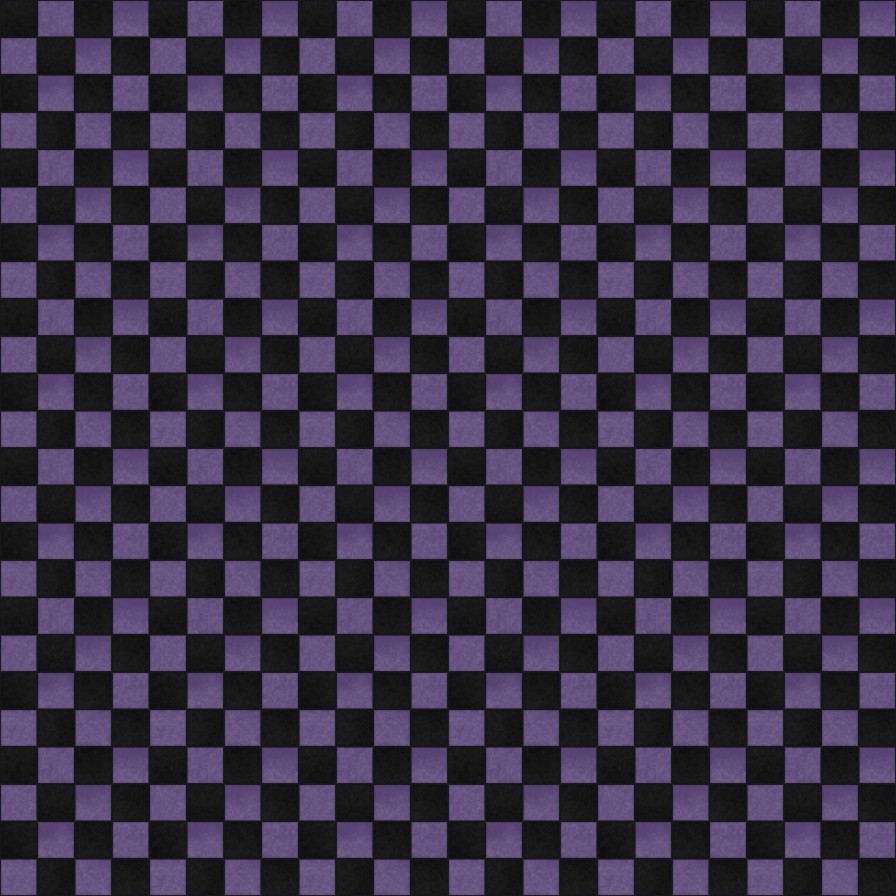
This pattern is drawn by a WebGL 1 fragment shader. Its source:

```glsl
precision highp float;
// Worn purple and black checkerboard with grainy squares and thin dark seams.

uniform vec2 u_resolution;

#define CELLS 24.0                      // squares across and down
#define PERIOD 4.0                      // squares before the wear repeats
#define GRAINS 20.0                     // grains across one square
#define SEAM 0.022                      // half width of a seam, in squares
#define RIM 0.05                        // width of the soft dark rim
#define DEEP vec3(0.342, 0.268, 0.455)  // unworn purple
#define PALE vec3(0.408, 0.340, 0.520)  // worn purple
#define DUST vec3(0.410, 0.370, 0.465)  // greyish specks
#define BLACK vec3(0.086, 0.087, 0.085)
#define SEAM_COLOR vec3(0.095, 0.085, 0.115)

float hash(vec2 p) {
  vec3 q = fract(vec3(p.xyx) * 0.1031);
  q += dot(q, q.yzx + 33.33);
  return fract((q.x + q.y) * q.z);
}

// Value noise that wraps after the given number of lattice steps
float wrappedNoise(vec2 p, float wrap) {
  vec2 i = floor(p), f = fract(p);
  f = f * f * (3.0 - 2.0 * f);
  vec2 a = mod(i, wrap), b = mod(i + 1.0, wrap);
  return mix(mix(hash(a), hash(vec2(b.x, a.y)), f.x),
             mix(hash(vec2(a.x, b.y)), hash(b), f.x), f.y);
}

// How worn a purple square is: diagonal squares fade from top to bottom
float wearAmount(vec2 id, vec2 f) {
  float diagonal = step(abs(id.x - id.y), 0.5) * step(0.5, id.y);
  float corner = step(abs(id.x - 2.0), 0.5) * step(id.y, 0.5);
  float fade = 1.0 - smoothstep(0.1, 0.95, f.y);
  float cornerFade = 1.0 - 0.7 * smoothstep(0.9, 1.9, f.x + f.y);
  return mix(mix(0.78, 0.82 * cornerFade, corner), fade, diagonal);
}

vec3 purpleSquare(vec2 id, vec2 f, float grain, float blotch) {
  float wear = wearAmount(id, f);
  float grit = 0.35 + 0.65 * wear;
  vec3 color = mix(DEEP, PALE, clamp(wear + 0.5 * (blotch - 0.5), 0.0, 1.0));
  color = mix(color, DUST, 0.75 * wear * smoothstep(0.55, 0.95, grain));
  return color * (1.0 + 0.22 * grit * (grain - 0.5));
}

// Black squares are lit softly from a side that differs between squares
vec3 blackSquare(vec2 id, vec2 f, float grain, float blotch) {
  float angle = 6.2832 * hash(id + 7.0);
  float light = dot(f - 0.5, vec2(cos(angle), sin(angle)));
  float shade = 1.0 + 0.35 * light + 0.2 * (blotch - 0.5);
  return BLACK * shade + 0.045 * (grain - 0.5);
}

void main() {
  vec2 p = gl_FragCoord.xy / u_resolution * CELLS;
  vec2 cell = floor(p), f = fract(p);
  vec2 id = floor(mod(cell + 0.5, PERIOD));
  float pixel = CELLS / min(u_resolution.x, u_resolution.y);

  // Grain and blotches repeat with the wear
  float fine = wrappedNoise(p * GRAINS, PERIOD * GRAINS);
  float coarse = wrappedNoise(p * GRAINS * 0.5 + 0.37, PERIOD * GRAINS * 0.5);
  float grain = mix(fine, coarse, 0.35);
  float blotch = wrappedNoise(p * 3.0, PERIOD * 3.0);

  float isBlack = step(0.5, mod(cell.x + cell.y, 2.0));
  vec3 color = mix(purpleSquare(id, f, grain, blotch),
                   blackSquare(id, f, grain, blotch), isBlack);

  // Soft rim, then the seam between squares
  vec2 toEdge = min(f, 1.0 - f);
  float edge = min(toEdge.x, toEdge.y);
  color *= mix(0.84, 1.0, smoothstep(SEAM, SEAM + RIM, edge));
  float inside = smoothstep(SEAM - 0.5 * pixel, SEAM + 0.5 * pixel, edge);
  color = mix(SEAM_COLOR, color, inside);

  gl_FragColor = vec4(color, 1.0);
}
```
